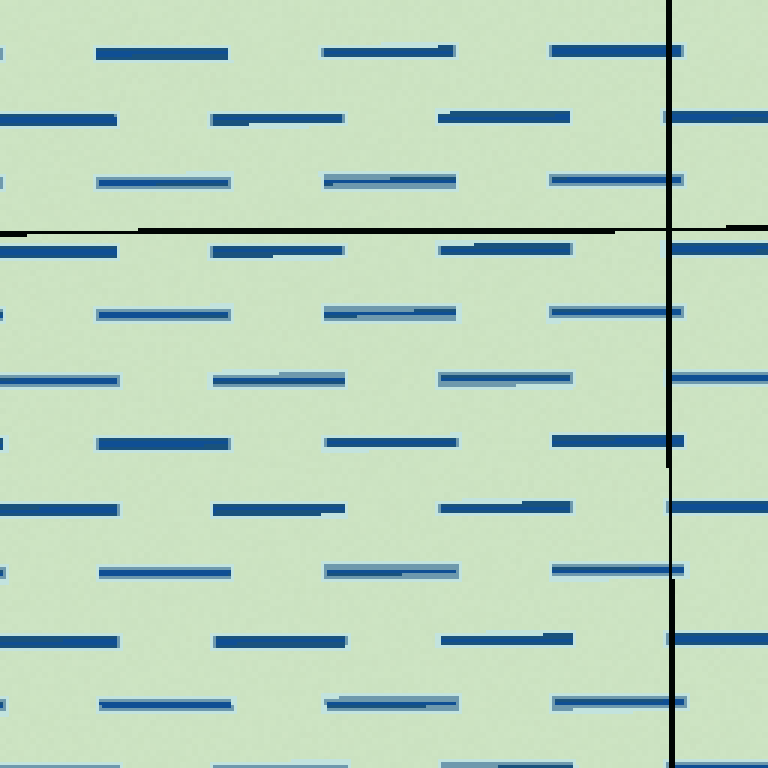
Reproduce this pattern procedurally as a WebGL 1 fragment shader.

```glsl
precision mediump float;
// Staggered rows of blue dashes on pale green, crossed by two thin black rules.
// The slightly tilted layout is sampled on a coarse raster, which gives stepped
// edges, half-tone rows and dash ends; the raster edges are then smoothed.

uniform vec2 u_resolution;

const float CELLS = 256.0;                      // raster cells across the canvas
const float TILT = 0.0051;                      // slope of the whole layout
const vec2 FIRST_DASH = vec2(54.0, 17.8);       // centre, measured from the top left
const vec2 PITCH = vec2(75.6, 21.667);          // dash and row spacing
const vec2 STAGGER = vec2(38.2, 0.6);           // shift of the odd rows
const float ROW_DRIFT = 0.02;
const vec2 SOLID_HALF = vec2(21.7, 1.83);       // half size of a full-strength dash
const vec2 SOFT_CORE_HALF = vec2(21.7, 0.95);   // dark core of a half-tone dash
const vec2 SOFT_HALF = vec2(22.3, 2.2);
const float END_BLEED = 0.6;                    // half-tone at the dash ends
const float BLUE_HALF = 0.65;                   // saturated middle of a dash
const float FRINGE = 1.1;
const vec2 RULES = vec2(222.61, 77.64);         // vertical x, horizontal y
const float RULE_HALF = 0.905;
const float MOTTLE = 0.012;

const vec3 PAPER = vec3(0.80, 0.89, 0.76);
const vec3 FRINGE_COLOR = vec3(0.76, 0.89, 0.87);
const vec3 HALF_TONE = vec3(0.43, 0.60, 0.68);
const vec3 TEAL = vec3(0.10, 0.32, 0.49);
const vec3 BLUE = vec3(0.06, 0.31, 0.58);
const vec3 BLACK = vec3(0.0, 0.02, 0.01);

float hash(vec2 p) {
  return fract(sin(dot(p, vec2(12.9898, 78.233))) * 43758.5453);
}

float insideBox(vec2 d, vec2 halfSize) {
  vec2 s = step(d, halfSize);
  return s.x * s.y;
}

// Rows whose dashes fall between raster lines, in a cycle of six.
float isSoftRow(float row) {
  float k = mod(row, 6.0);
  return max(step(3.5, k), step(abs(k - 2.0), 0.5));
}

// Colour of one raster cell, y measured downwards.
vec3 cellColor(vec2 cell) {
  vec2 p = vec2(cell.x, CELLS - cell.y);
  vec2 q = p - FIRST_DASH + TILT * vec2(-p.y, p.x - FIRST_DASH.x);

  // Nearest dash in the staggered rows
  float row = floor(q.y / PITCH.y + 0.5);
  float odd = mod(row, 2.0);
  float rowY = floor(row * PITCH.y + odd * STAGGER.y + 0.5) + row * ROW_DRIFT;
  float x = q.x - odd * STAGGER.x;
  x -= PITCH.x * floor(x / PITCH.x + 0.5);
  vec2 d = abs(vec2(x, q.y - rowY));

  // Dash layers, from the pale fringe to the saturated core
  float soft = isSoftRow(row);
  vec2 coreHalf = mix(SOLID_HALF, SOFT_CORE_HALF, soft);
  vec2 outerHalf = mix(SOLID_HALF + vec2(END_BLEED, 0.0), SOFT_HALF, soft);
  vec3 color = PAPER + MOTTLE * (hash(floor(cell * 0.5)) - 0.5);
  color = mix(color, FRINGE_COLOR, insideBox(d, outerHalf + FRINGE));
  color = mix(color, HALF_TONE, insideBox(d, outerHalf));
  vec3 ink = mix(TEAL, BLUE, step(d.y, BLUE_HALF));
  color = mix(color, ink, insideBox(d, coreHalf));

  // Thin rules, tilted with the rows
  vec2 ruleDist = abs(p - RULES + TILT * vec2(-p.y, p.x));
  float rule = step(min(ruleDist.x, ruleDist.y), RULE_HALF);
  return mix(color, BLACK, rule);
}

void main() {
  float side = min(u_resolution.x, u_resolution.y);
  vec2 p = gl_FragCoord.xy / side * CELLS;
  float pixel = min(CELLS / side, 1.0);

  // Blend neighbouring cells across one pixel at their shared edges
  vec2 base = floor(p - 0.5) + 0.5;
  vec2 blend = clamp((p - base - 0.5) / pixel + 0.5, 0.0, 1.0);
  vec3 low = mix(cellColor(base), cellColor(base + vec2(1.0, 0.0)), blend.x);
  vec3 high = mix(cellColor(base + vec2(0.0, 1.0)), cellColor(base + 1.0), blend.x);
  gl_FragColor = vec4(mix(low, high, blend.y), 1.0);
}
```
